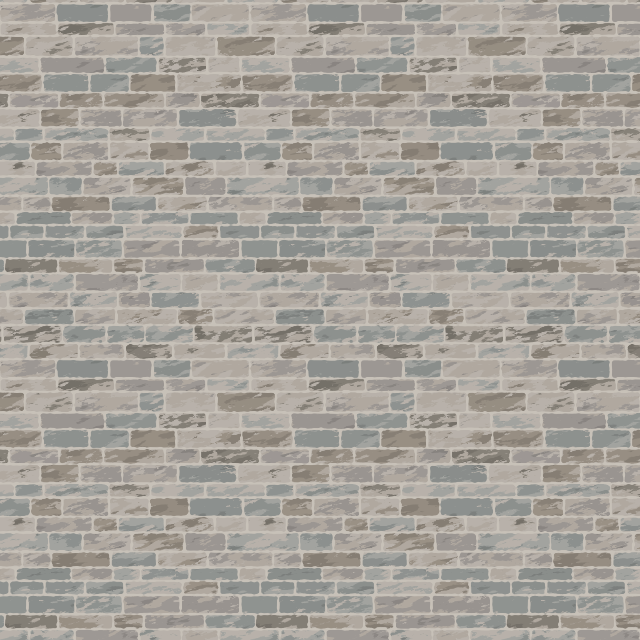
This texture is drawn by a Shadertoy shader. Its source:

```glsl
const float CANVAS = 768.0;             // design units along one canvas side
const vec2 TILE = vec2(301.0, 427.0);   // repeating block of wall, design units
const float FIRST_COURSE = 27.0;
const int COURSES = 21;
const float HEIGHTS[COURSES] = float[](
    16.0, 25.0, 20.0, 23.0, 19.0, 23.0, 17.0, 23.0, 19.0, 23.0, 19.0,
    16.0, 17.0, 23.0, 18.0, 22.0, 20.0, 20.0, 22.0, 19.0, 23.0);

const vec3 MORTAR = vec3(0.78, 0.755, 0.72);
const vec3 SLATE  = vec3(0.55, 0.565, 0.555);
const vec3 STONE  = vec3(0.605, 0.585, 0.57);
const vec3 TAUPE  = vec3(0.595, 0.56, 0.515);
const vec3 UMBER  = vec3(0.52, 0.50, 0.465);
const vec3 COOL_WEAR = vec3(0.635, 0.64, 0.625);
const vec3 WARM_WEAR = vec3(0.69, 0.66, 0.625);
const vec3 PALE_WEAR = vec3(0.72, 0.695, 0.665);

float hash(vec2 p) {
    return fract(sin(dot(p, vec2(127.1, 311.7))) * 43758.5453);
}

// Value noise that wraps after a whole number of cells
float noise(vec2 p, vec2 period, float seed) {
    vec2 i = floor(p), f = fract(p);
    vec2 a = mod(i, period) + seed, b = mod(i + 1.0, period) + seed;
    f = f * f * (3.0 - 2.0 * f);
    return mix(mix(hash(a), hash(vec2(b.x, a.y)), f.x),
               mix(hash(vec2(a.x, b.y)), hash(b), f.x), f.y);
}

// Wrapping fractal noise, leaning sideways into slanted streaks
float streaks(vec2 uv, vec2 cells, float seed) {
    vec2 p = uv * cells + vec2(2.0 * cells.x * uv.y, 0.0);
    float sum = 0.0, gain = 0.5;
    for (int i = 0; i < 4; i++) {
        sum += gain * noise(p, cells, seed);
        p *= 2.0;
        cells *= 2.0;
        gain *= 0.55;
    }
    return sum / 1.01;
}

// Course under y: index, top and height
vec3 findCourse(float y) {
    float top = 0.0;
    for (int i = 0; i < COURSES - 1; i++) {
        if (y < top + HEIGHTS[i]) return vec3(float(i), top, HEIGHTS[i]);
        top += HEIGHTS[i];
    }
    return vec3(float(COURSES - 1), top, HEIGHTS[COURSES - 1]);
}

float joint(float k, float count, float course) {
    return k + 0.5 * hash(vec2(mod(k, count), course + 40.0));
}

// Brick under x: index, left and right joint
vec3 findBrick(float x, float course) {
    float count = 5.0 + step(0.8, hash(vec2(course, 7.0)));
    float shift = 0.5 * mod(course, 2.0) + 0.3 * hash(vec2(course, 3.0));
    float cell = TILE.x / count;
    float t = x / cell + shift;
    float k = floor(t);
    if (t < joint(k, count, course)) k -= 1.0;
    vec2 ends = vec2(joint(k, count, course), joint(k + 1.0, count, course));
    return vec3(mod(k, count), (ends - shift) * cell);
}

float roundedBox(vec2 p, vec2 halfSize, float radius) {
    vec2 q = abs(p) - halfSize + radius;
    return length(max(q, 0.0)) + min(max(q.x, q.y), 0.0) - radius;
}

float above(float value, float level, float blur) {
    return smoothstep(-blur, blur, value - level);
}

vec3 brickTone(float pick) {
    return pick < 0.40 ? SLATE : pick < 0.65 ? STONE : pick < 0.87 ? TAUPE : UMBER;
}

void mainImage(out vec4 fragColor, in vec2 fragCoord) {
    vec2 canvas = fragCoord / iResolution.xy;
    vec2 p = vec2(canvas.x, 1.0 - canvas.y) * CANVAS - vec2(0.0, FIRST_COURSE);
    p = mod(p, TILE);
    vec2 uv = p / TILE;
    float pixel = CANVAS / iResolution.y;

    // Continuous wear fields
    float wear = streaks(uv, vec2(18.0, 50.0), 11.0);
    float flecks = streaks(uv, vec2(24.0, 64.0), 57.0);
    float stains = streaks(uv, vec2(14.0, 44.0), 83.0);
    float patches = noise(uv * vec2(4.0, 6.0), vec2(4.0, 6.0), 29.0) - 0.5;
    float rough = noise(uv * vec2(75.0, 107.0), vec2(75.0, 107.0), 5.0) - 0.5;
    vec3 blur = 0.6 * vec3(fwidth(wear), fwidth(flecks), fwidth(stains)) + 0.002;

    // Brick layout and outline
    vec3 course = findCourse(p.y);
    vec3 brick = findBrick(p.x, course.x);
    vec2 size = vec2(brick.z - brick.y, course.z);
    vec2 local = p - vec2(brick.y, course.y) - 0.5 * size;
    float edge = roundedBox(local, 0.5 * size - 1.25, 3.0) + 1.8 * rough;

    // Base tone, stains, then two layers of wear
    vec2 id = vec2(brick.x, course.x);
    float pick = hash(id + 17.0);
    vec3 color = brickTone(pick) * (0.98 + 0.04 * hash(id + 61.0));
    float stainLevel = pick < 0.65 ? 0.70 : 0.56;
    color = mix(color, color * 0.89, above(stains, stainLevel, blur.z));
    float rim = 0.12 * exp(min(edge, 0.0) / 2.5);
    float amount = 0.16 * patches + rim;
    float level = mix(0.36, 0.74, hash(id + 31.0));
    vec3 worn = pick < 0.40 ? COOL_WEAR : WARM_WEAR;
    color = mix(color, worn, above(wear + amount, level, blur.x));
    color = mix(color, PALE_WEAR, above(flecks + amount, level + 0.12, blur.y));

    color = mix(color, MORTAR, smoothstep(-0.6 * pixel, 0.6 * pixel, edge));
    fragColor = vec4(color, 1.0);
}
```
